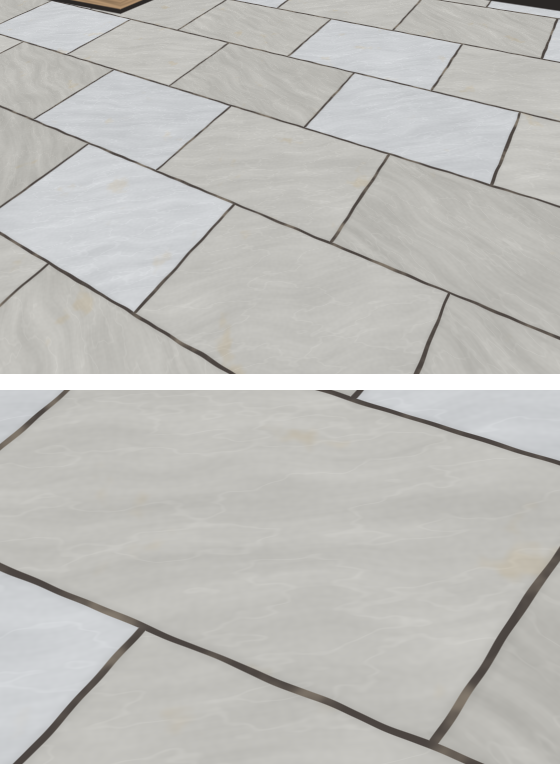
Top: the whole. Bottom: its middle third, enlarged.
This texture is drawn by a Shadertoy shader. Its source:

```glsl
// Pale stone paving in half-bond, seen at an angle with timber and a dark sill behind.
// A projective matrix maps the canvas to the ground, where each slab gets its own
// tone and directional gradient-noise grain; joints are distances to slab edges.

const float SLAB_ASPECT = 1.5;
const float JOINT_HALF_WIDTH = 0.0095;
const vec3 STONE_WARM = vec3(0.768, 0.764, 0.746);
const vec3 STONE_DULL = vec3(0.732, 0.727, 0.707);
const vec3 STONE_COOL = vec3(0.802, 0.812, 0.822);
const vec3 JOINT_DARK = vec3(0.27, 0.245, 0.23);
const vec3 JOINT_SANDY = vec3(0.50, 0.46, 0.41);
const vec3 TIMBER = vec3(0.64, 0.53, 0.41);
const vec3 SHADOW = vec3(0.17, 0.155, 0.15);

vec2 hash2(vec2 p) {
    vec3 h = fract(p.xyx * vec3(0.1031, 0.1030, 0.0973));
    h += dot(h, h.yzx + 33.33);
    return fract((h.xx + h.yz) * h.zy);
}

float gradientNoise(vec2 p) {
    vec2 i = floor(p), f = p - i;
    vec2 s = f * f * f * (f * (f * 6.0 - 15.0) + 10.0);
    vec4 g;
    for (int k = 0; k < 4; k++) {
        vec2 corner = vec2(k & 1, k >> 1);
        float angle = 6.2832 * hash2(i + corner).x;
        g[k] = dot(vec2(cos(angle), sin(angle)), f - corner);
    }
    return mix(mix(g.x, g.y, s.x), mix(g.z, g.w, s.x), s.y);
}

float fbm(vec2 p) {
    float sum = 0.0, amp = 1.0;
    for (int i = 0; i < 4; i++) {
        sum += amp * gradientNoise(p);
        p = p * 2.03 + 19.7;
        amp *= 0.55;
    }
    return sum;
}

vec2 rotate(vec2 p, float a) {
    return vec2(cos(a) * p.x + sin(a) * p.y, cos(a) * p.y - sin(a) * p.x);
}

// Coverage of the band dist < edge, softened over one pixel.
float band(float dist, float edge, float px) {
    return 1.0 - smoothstep(edge - px, edge + px, dist);
}

// Columns: step along a row, step to the next row, corner of the first slab.
vec2 groundFromCanvas(vec2 q) {
    mat3 canvasFromGround = mat3(0.4219, 0.1084, -0.235,
                                 0.4141, -0.1707, 0.2293,
                                 0.3574, 0.8398, 1.0);
    vec3 g = inverse(canvasFromGround) * vec3(q, 1.0);
    return g.xy / g.z;
}

vec3 slabColor(vec2 id, vec2 pos) {
    vec2 rnd = hash2(id + 41.0);
    // Three batches of stone laid in turn along the diagonals.
    float batch = mod(id.x + id.y, 3.0);
    float dull = step(0.5, batch) * step(batch, 1.5);
    float cool = step(1.5, batch);
    vec3 color = mix(mix(STONE_WARM, STONE_DULL, dull), STONE_COOL, cool);
    color += (rnd.x - 0.5) * 0.035;

    // Riven grain, stretched along a direction chosen for the slab.
    float angle = mix(0.6, -0.5, dull) + (rnd.y - 0.5) * 0.4;
    vec2 p = rotate(pos, angle) + id * 17.3;
    float bend = gradientNoise(p * 2.5) * 0.12;
    float grain = fbm(vec2(p.x * 1.6, (p.y + bend) * 11.0));
    float cloud = fbm(p * 2.2 + 7.0);
    float vein = 1.0 - smoothstep(0.0, 0.07, abs(fbm(vec2(p.x * 2.0, p.y * 5.0) + 31.0)));
    color += grain * mix(0.035, 0.05, dull) + cloud * 0.022 + vein * 0.018;
    color += gradientNoise(p * 45.0) * 0.012;

    float rust = smoothstep(0.42, 0.75, fbm(p * 3.0 + 53.0));
    return color - rust * vec3(0.0, 0.02, 0.055);
}

vec3 paving(vec2 ground) {
    vec2 pos = ground * vec2(SLAB_ASPECT, 1.0);
    vec2 px = fwidth(pos) * 0.65;

    // Slightly uneven edges, then the half-bond lookup.
    vec2 wobble = vec2(gradientNoise(pos * 7.0), gradientNoise(pos * 7.0 + 40.0));
    vec2 cell = ground + wobble * vec2(0.005, 0.008);
    cell.x -= 0.5 * mod(floor(cell.y), 2.0);
    vec2 id = floor(cell);
    vec2 edge = (0.5 - abs(cell - id - 0.5)) * vec2(SLAB_ASPECT, 1.0);

    vec3 color = slabColor(id, pos);
    color *= 1.0 - 0.06 * band(min(edge.x, edge.y), 0.018, 0.018);

    float wear = gradientNoise(pos * 3.0 + 11.0);
    float halfWidth = JOINT_HALF_WIDTH * (1.0 + 0.6 * wear);
    float joint = max(band(edge.x, halfWidth, px.x), band(edge.y, halfWidth, px.y));
    float sand = smoothstep(-0.15, 0.6, fbm(pos * 4.0 + 70.0));
    return mix(color, mix(JOINT_DARK, JOINT_SANDY, sand), joint * 0.95);
}

void mainImage(out vec4 fragColor, in vec2 fragCoord) {
    // Canvas heights, measured downward from the top left.
    vec2 q = vec2(fragCoord.x, iResolution.y - fragCoord.y) / iResolution.y;
    float px = 1.0 / iResolution.y;
    vec3 color = paving(groundFromCanvas(q));

    // Corner of a timber bed with a shadowed foot.
    float side = q.x - 0.322;
    float foot = 0.037 - max(-0.19 * side, 0.42 * side);
    float board = 1.0 + 0.25 * gradientNoise(vec2(q.x * 12.0, (q.y - foot) * 160.0));
    vec3 timber = mix(SHADOW, TIMBER * board, band(q.y, foot - 0.012, px));
    color = mix(color, timber, band(q.y, foot, px));

    // Dark sill at the far right.
    color = mix(color, SHADOW, band(q.y, (q.x - 1.3) * 0.15, px));
    fragColor = vec4(clamp(color, 0.0, 1.0), 1.0);
}
```
